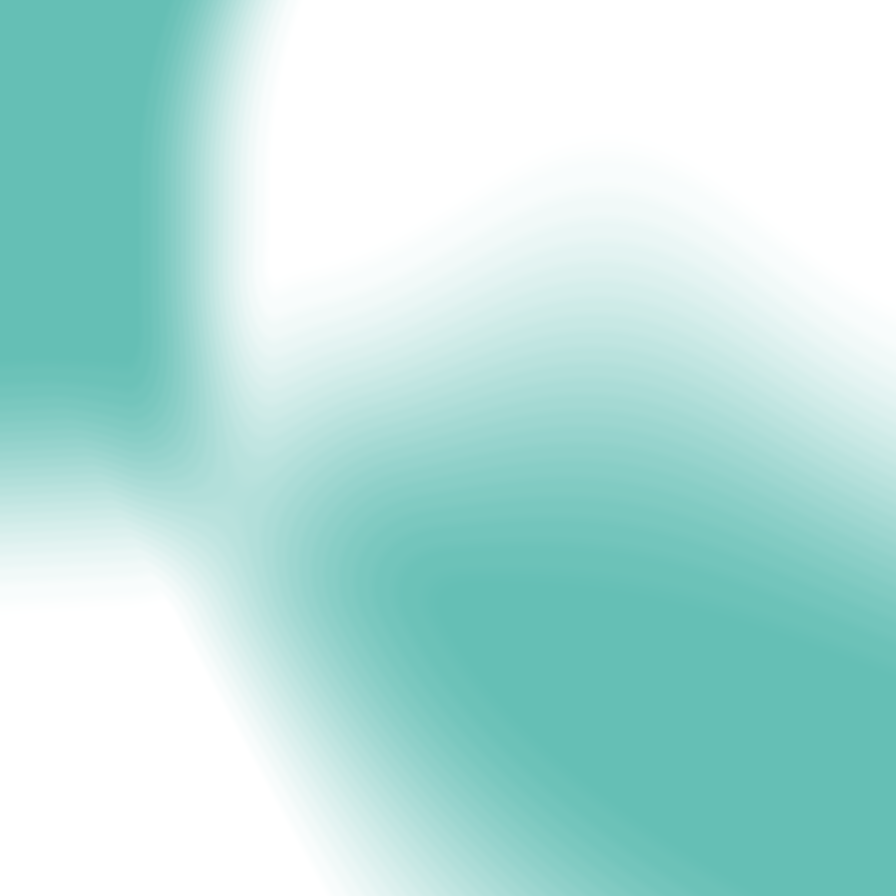
A WebGL 1 fragment shader for this background:

```glsl
precision highp float;
// A soft teal and white backdrop: teal fills the upper left and lower right,
// white the other two corners, and they meet in a pale saddle.
// Two white masks with curved ramps are subtracted from teal, then banded.

uniform vec2 u_resolution;

// White in the upper right: a steep left side and a long, arched lower fade.
float upperWhite(float x, float depth) {
  float bump = (x - 0.69) / 0.24;
  float fadeStart = 0.28 + 0.08 * x - 0.21 * exp(-bump * bump);
  float fadeEnd = 0.69 + 0.35 * (x - 0.45) * (x - 0.45);
  float lift = max(0.2 - depth, 0.0);
  float side = smoothstep(0.14, 0.31, x - 0.9 * lift * lift);
  return side * (1.0 - smoothstep(fadeStart, fadeEnd, depth));
}

// White in the lower left: a level top fade and a slanted, widening right fade.
float lowerWhite(float x, float depth) {
  float top = smoothstep(0.375, 0.70, depth + 0.05 * x);
  float across = 0.88 * (x - 0.2) - 0.47 * (depth - 0.7);
  float below = max(depth - 0.7, 0.0);
  float s = clamp(across / (0.31 + 2.2 * below * below), 0.0, 1.0);
  return mix(top, 1.0, smoothstep(0.2, 0.4, x)) * pow(1.0 - pow(s, 1.2), 2.3);
}

// Gentle terraces with smoothed risers.
float softBands(float value, float count) {
  float level = value * count;
  return (floor(level) + smoothstep(0.0, 0.7, fract(level))) / count;
}

void main() {
  vec2 uv = gl_FragCoord.xy / u_resolution;
  float depth = 1.0 - uv.y;

  float teal = 1.0 - upperWhite(uv.x, depth) - lowerWhite(uv.x, depth);
  teal = softBands(clamp(teal, 0.0, 1.0), 22.0);

  vec3 color = mix(vec3(1.0), vec3(0.396, 0.749, 0.710), teal);
  gl_FragColor = vec4(color, 1.0);
}
```
